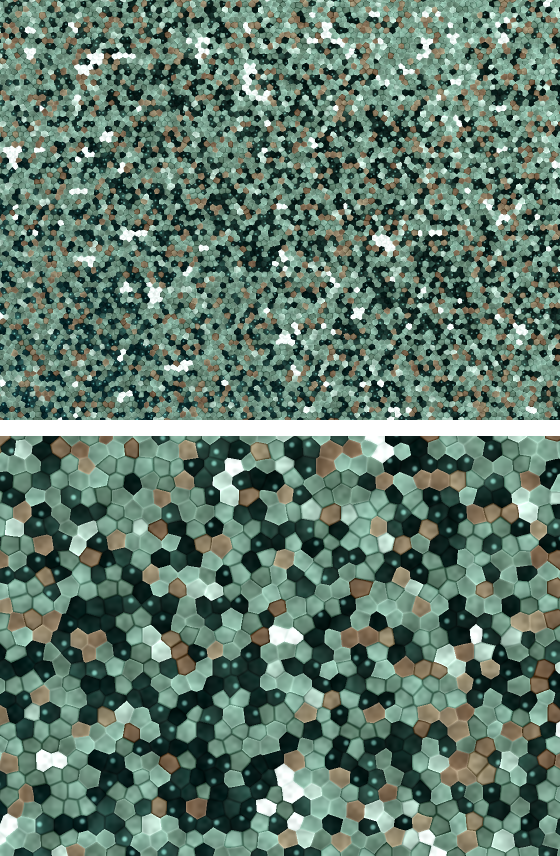
Top, the full canvas; bottom, a detail of the centre.
Write a WebGL 1 fragment shader that draws this texture.

```glsl
precision highp float;
// Dense teal glitter: packed flakes with dark, copper, pale and white glints.

#define FLAKES 70.0        // flake rows per canvas height
#define JITTER 0.42        // scatter of flake centres
#define OVERLAP 0.16       // how far upper flakes cover their neighbours
#define DARK_SHARE 0.27
#define COPPER_SHARE 0.20
#define PALE_SHARE 0.08
#define GLINT_LEVEL 0.86   // higher leaves fewer white clumps
#define RIM 0.20           // width of flake rims
#define GRAIN 0.13         // fine surface contrast

uniform vec2 u_resolution;

float hash(vec2 p) {
  return fract(sin(dot(p, vec2(127.1, 311.7))) * 43758.5453);
}

float valueNoise(vec2 p) {
  vec2 i = floor(p);
  vec2 f = fract(p);
  f = f * f * (3.0 - 2.0 * f);
  return mix(mix(hash(i), hash(i + vec2(1.0, 0.0)), f.x),
             mix(hash(i + vec2(0.0, 1.0)), hash(i + 1.0), f.x), f.y);
}

// Light falls from the upper right: -1 at lower left, +1 at upper right.
float lightSlope(vec2 place) {
  return clamp(place.x * 0.75 + place.y - 1.0, -1.0, 1.0);
}

// Chance of a dark flake, varied by broad drifts.
float darkChance(vec2 place) {
  float drift = valueNoise(place * 5.0 + 3.7) * 0.6 + valueNoise(place * 13.0) * 0.4;
  return DARK_SHARE + 0.42 * (drift - 0.5) - 0.13 * lightSlope(place);
}

// Staggered rows with scattered centres.
vec2 flakeCentre(vec2 cell) {
  vec2 scatter = vec2(hash(cell + 11.3), hash(cell + 47.9)) - 0.5;
  return vec2(cell.x + 0.5 * mod(cell.y, 2.0), cell.y * 0.866) + scatter * JITTER;
}

bool isDark(vec2 cell, vec2 place) {
  return hash(cell + 5.1) < darkChance(place);
}

vec3 flakeColour(vec2 cell, vec2 place, vec2 offset, float gap) {
  float pick = hash(cell + 23.7);
  float shade = hash(cell + 71.3);
  float angle = 6.2832 * hash(cell + 31.9);
  float slope = lightSlope(place);
  vec2 tilt = vec2(cos(angle), sin(angle));
  float facet = dot(offset, tilt);
  float rim = 1.0 - smoothstep(0.0, RIM, gap);

  // White clumps, commoner towards the top.
  float clump = valueNoise(cell * 0.38 + 8.3) + 0.06 * (place.y - 0.5);
  if (clump > GLINT_LEVEL && hash(cell + 91.1) > 0.35)
    return mix(vec3(0.97, 1.0, 0.99), vec3(0.82, 0.91, 0.88), rim * 0.5);

  if (isDark(cell, place)) {
    vec3 ink = mix(vec3(0.02, 0.09, 0.08), vec3(0.18, 0.31, 0.27), shade * shade);
    ink += vec3(-0.01, 0.05, 0.08) * max(-slope, 0.0);
    float spark = 1.0 - smoothstep(0.05, 0.22, length(offset - tilt * 0.2));
    ink += vec3(0.30, 0.42, 0.40) * spark * step(0.45, pick);
    return ink * (1.0 + facet * 0.5) * (1.0 - 0.35 * rim);
  }

  vec3 colour = mix(vec3(0.37, 0.49, 0.42), vec3(0.56, 0.73, 0.66), shade);
  if (pick < COPPER_SHARE)
    colour = mix(vec3(0.45, 0.36, 0.27), vec3(0.61, 0.57, 0.46), shade);
  else if (pick > 1.0 - PALE_SHARE)
    colour = mix(vec3(0.66, 0.79, 0.73), vec3(0.79, 0.90, 0.85), shade);
  colour *= 1.0 + 0.07 * slope + 0.22 * facet;

  // Some rims catch light, the others fall into shadow.
  float rimLight = mix(-0.26, 0.10, step(0.45, fract(pick * 17.0)));
  return colour + rimLight * rim;
}

// Nearest flake, with priority making some lie over others.
vec3 glitter(vec2 p) {
  vec2 q = p * FLAKES;
  float nearest = 9.0;
  float second = 9.0;
  vec2 topCell = vec2(0.0);
  vec2 topOffset = vec2(0.0);
  float row = floor(q.y / 0.866 + 0.5);
  for (int j = -1; j <= 1; j++) {
    for (int i = -1; i <= 1; i++) {
      float y = row + float(j);
      float x = floor(q.x - 0.5 * mod(y, 2.0) + 0.5) + float(i);
      vec2 cell = vec2(x, y);
      vec2 offset = q - flakeCentre(cell);
      float reach = length(offset) - OVERLAP * hash(cell + 63.3);
      if (reach < nearest) {
        second = nearest;
        nearest = reach;
        topCell = cell;
        topOffset = offset;
      } else {
        second = min(second, reach);
      }
    }
  }
  vec2 place = flakeCentre(topCell) / FLAKES;
  vec3 colour = flakeColour(topCell, place, topOffset, second - nearest);
  float grain = valueNoise(q * 3.6 + 19.0) - 0.5;
  return colour + GRAIN * grain * (0.4 + colour.g);
}

void main() {
  // Four samples per pixel smooth the flake edges.
  vec3 sum = vec3(0.0);
  for (int k = 0; k < 4; k++) {
    vec2 shift = vec2(mod(float(k), 2.0), floor(float(k) * 0.5)) * 0.5 - 0.25;
    sum += clamp(glitter((gl_FragCoord.xy + shift) / u_resolution.y), 0.0, 1.0);
  }
  gl_FragColor = vec4(sum * 0.25, 1.0);
}
```
